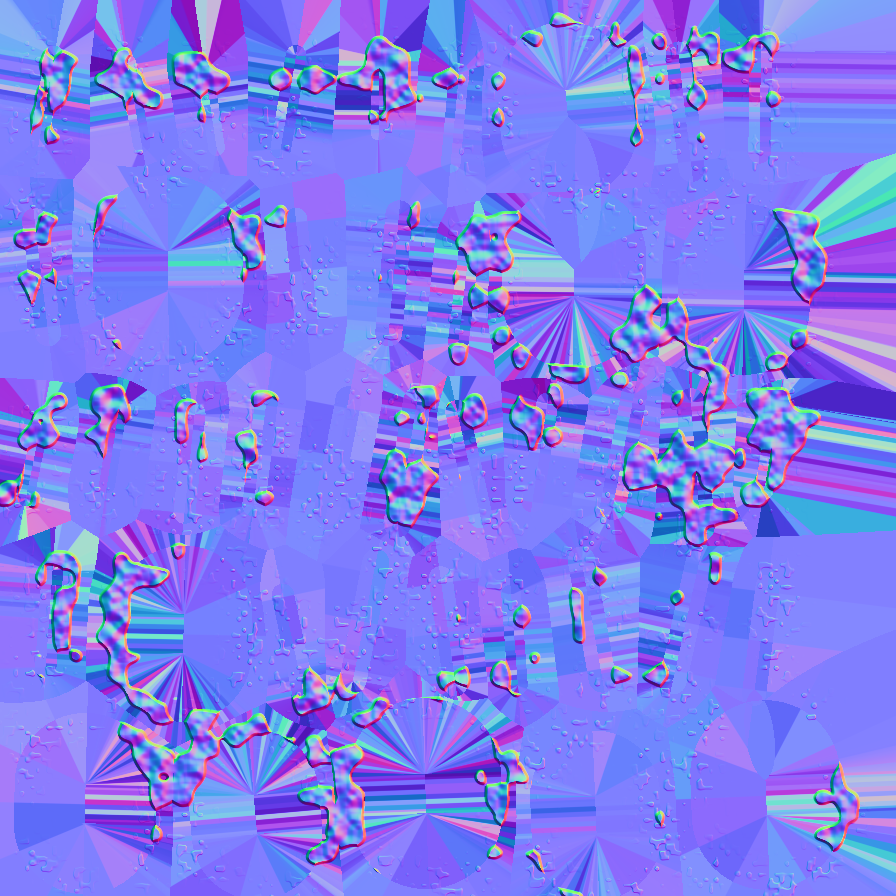
Give the GLSL for this texture map, as a WebGL 1 fragment shader.

```glsl
precision highp float;
// Tangent-space normal map: packed islands with streaked edge padding, crusty patches and grains.
uniform vec2 u_resolution;

const float ROW_PITCH = 0.195;
const float RIGHT_LIMIT = 0.87;
const float RING_CHANCE = 0.15;
const float FINE_STREAK = 0.0055;
const float MID_STREAK = 0.019;
const float BROAD_STREAK = 0.055;
const float FINE_TILT = 1.5;
const float MID_TILT = 1.1;
const float BROAD_TILT = 0.34;
const float PATCH_SCALE = 11.0;
const float PATCH_LEVEL = 0.59;
const float PATCH_FALLOFF = 9.0;
const float RIM_WIDTH = 0.0024;
const float BUMP_HEIGHT = 0.016;
const float GRAIN_HEIGHT = 0.0011;
const float GRAIN_BAND = 0.02;
const vec2 MEAN_TILT = vec2(0.0, -0.12);

struct Outline {
  float dist;    // signed distance, negative inside
  float along;   // position along the outline
  float spread;  // how far streaks have fanned out
  float seed;
  vec2 away;     // outward direction
};

float hash(vec2 p) {
  return fract(sin(dot(p, vec2(127.1, 311.7))) * 43758.5453);
}

float noise(vec2 p) {
  vec2 i = floor(p), f = fract(p);
  f = f * f * (3.0 - 2.0 * f);
  return mix(mix(hash(i), hash(i + vec2(1, 0)), f.x),
             mix(hash(i + vec2(0, 1)), hash(i + vec2(1, 1)), f.x), f.y);
}

// Capsule: a wide one is a ring island, a thin one a strip
Outline capsule(vec2 q, float halfLength, float radius, float tilt, float seed) {
  mat2 turn = mat2(cos(tilt), sin(tilt), -sin(tilt), cos(tilt));
  q = turn * q;
  float t = clamp(q.y, -halfLength, halfLength);
  vec2 v = q - vec2(0.0, t);
  float len = max(length(v), 1e-5);
  float angle = atan(v.y, abs(v.x) + 1e-6);
  float spread = abs(q.y) > halfLength ? len / radius : 1.0;
  float side = step(0.0, v.x) + 2.0 * step(radius, len);
  return Outline(len - radius, t + radius * angle, spread, seed + 0.23 * side, (v / len) * turn);
}

// Pack islands row by row and keep the nearest outline
Outline nearestOutline(vec2 p) {
  Outline best = Outline(9.0, 0.0, 1.0, 0.0, vec2(1, 0));
  for (int r = 0; r < 5; r++) {
    float row = float(r), cursor = 0.0;
    for (int c = 0; c < 12; c++) {
      vec2 id = vec2(float(c) + 3.0, row + 5.0);
      float h = hash(id), k = hash(id + 31.7);
      bool ring = r == 0 || h < RING_CHANCE;
      float halfWidth = ring ? 0.095 : mix(0.027, 0.055, k);
      vec2 center = vec2(cursor + halfWidth, 0.1 + ROW_PITCH * row + 0.03 * (k - 0.5));
      cursor += 2.0 * halfWidth;
      if (center.x > RIGHT_LIMIT) break;
      float halfLength = ring ? 0.022 : mix(0.035, 0.07, h);
      float radius = ring ? mix(0.07, 0.085, k) : mix(0.007, 0.016, h);
      float tilt = (hash(id + 7.3) - 0.5) * (ring ? 0.2 : 0.45);
      Outline o = capsule(p - center, halfLength, radius, tilt, id.x + 17.0 * id.y);
      if (abs(o.dist) < abs(best.dist)) best = o;
    }
  }
  return best;
}

vec2 randomTilt(float cell, float seed) {
  float a = 6.2832 * hash(vec2(cell, seed));
  float m = hash(vec2(cell + 0.5, seed + 9.1));
  return m * m * vec2(cos(a), sin(a));
}

// Piecewise constant tilt along the outline, with smoothed steps
vec2 streaks(Outline o, float width, float pixel) {
  float x = o.along / width + 40.0;
  float soft = pixel / (width * max(o.spread, 0.01));
  float blend = smoothstep(1.0 - clamp(1.5 * soft, 0.02, 1.0), 1.0, fract(x));
  float seed = o.seed + 100.0 * width;
  vec2 tilt = mix(randomTilt(floor(x), seed), randomTilt(floor(x) + 1.0, seed), blend);
  return tilt * clamp(1.5 - soft, 0.0, 1.0);
}

float patchField(vec2 p, float d) {
  return 0.55 * noise(p * PATCH_SCALE) + 0.45 * noise(p * 45.0) - PATCH_LEVEL - PATCH_FALLOFF * abs(d);
}

float grains(vec2 p) {
  return smoothstep(0.66, 0.86, noise(p * 165.0));
}

float bumps(vec2 p) {
  return noise(p * 72.0) + 0.3 * noise(p * 150.0);
}

void main() {
  vec2 p = gl_FragCoord.xy / u_resolution;
  float pixel = 1.0 / u_resolution.y;
  Outline o = nearestOutline(p);
  vec2 foot = p - o.dist * o.away;

  // Padding streaks take their strength from the outline point they start at
  float activity = smoothstep(0.4, 0.75, noise(foot * PATCH_SCALE));
  vec2 slope = BROAD_TILT * streaks(o, BROAD_STREAK, pixel);
  slope += activity * (FINE_TILT * streaks(o, FINE_STREAK, pixel)
                     + MID_TILT * streaks(o, MID_STREAK, pixel) + MEAN_TILT);

  // Finite differences of the relief
  vec2 ex = vec2(0.001, 0.0), ey = ex.yx;
  float field = patchField(p, o.dist);
  vec2 fieldSlope = vec2(patchField(p + ex, o.dist + dot(ex, o.away)),
                         patchField(p + ey, o.dist + dot(ey, o.away))) - field;
  fieldSlope /= ex.x;
  vec2 grainSlope = (vec2(grains(p + ex), grains(p + ey)) - grains(p)) / ex.x;
  vec2 bumpSlope = (vec2(bumps(p + ex), bumps(p + ey)) - bumps(p)) / ex.x;

  // Grains near outlines, bumpy patches on them, steep rims around the patches
  float band = exp(-pow(o.dist / GRAIN_BAND, 2.0)) * smoothstep(0.3, 0.6, noise(p * 23.0));
  slope -= GRAIN_HEIGHT * band * grainSlope;
  float steepness = max(length(fieldSlope), 1.0);
  float edge = field / steepness;
  slope = mix(slope, -BUMP_HEIGHT * bumpSlope, smoothstep(-pixel, pixel, edge));
  float rim = 1.0 - smoothstep(0.2, 1.0, abs(edge) / RIM_WIDTH);
  slope -= 1.8 * rim * fieldSlope / steepness;

  vec3 normal = normalize(vec3(slope, 1.0 - 1.3 * rim));
  gl_FragColor = vec4(0.5 + 0.5 * normal, 1.0);
}
```
